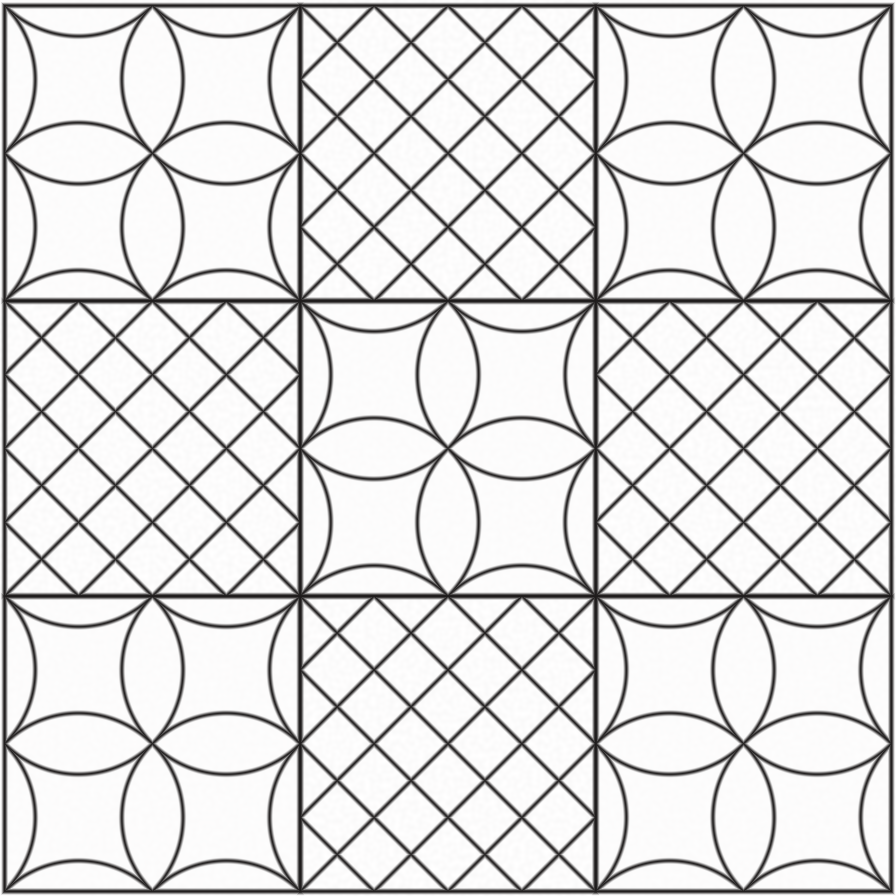
Reproduce this pattern procedurally as a WebGL 2 fragment shader.

```glsl
#version 300 es
precision highp float;
// A three by three checkerboard of line-drawn tiles: quarter-arc petals
// alternate with a diagonal lattice. Each motif is a distance function
// inked with a soft stroke on faintly mottled paper.

uniform vec2 u_resolution;
out vec4 fragColor;

const float TILES = 3.0;
const vec2 BOARD_MIN = vec2(0.0052);
const vec2 BOARD_MAX = vec2(0.9948, 0.9937);
const float MOTIF_WIDTH = 0.0038;
const float JOINT_WIDTH = 0.0054;
const float FRAME_WIDTH = 0.0044;
const float SOFTNESS = 0.0023;
const vec3 PAPER = vec3(0.99, 0.988, 0.988);
const vec3 INK = vec3(0.12, 0.11, 0.11);

vec2 hashGradient(vec2 cell) {
  float h = fract(sin(dot(cell, vec2(127.1, 311.7))) * 4375.85);
  float angle = 6.28319 * h;
  return vec2(cos(angle), sin(angle));
}

float gradientNoise(vec2 p) {
  vec2 i = floor(p);
  vec2 f = p - i;
  vec2 w = f * f * f * (f * (f * 6.0 - 15.0) + 10.0);
  vec2 e = vec2(1.0, 0.0);
  float a = dot(hashGradient(i), f);
  float b = dot(hashGradient(i + e.xy), f - e.xy);
  float c = dot(hashGradient(i + e.yx), f - e.yx);
  float d = dot(hashGradient(i + e.xx), f - e.xx);
  return mix(mix(a, b, w.x), mix(c, d, w.x), w.y);
}

// Ink coverage of a stroke at a given distance from its centre line.
float stroke(float dist, float width, float soft) {
  return 1.0 - smoothstep(0.5 * width - soft, 0.5 * width + soft, dist);
}

// Distance, in tiles, to quarter arcs joining the corners of half-tile cells.
float petalDistance(vec2 local) {
  vec2 q = abs(fract(local * 2.0) - 0.5);
  float radius = sqrt(0.5);
  float sideArc = abs(length(q - vec2(1.0, 0.0)) - radius);
  float endArc = abs(length(q - vec2(0.0, 1.0)) - radius);
  return 0.5 * min(sideArc, endArc);
}

// Distance, in tiles, to two families of diagonals meeting each edge in quarters.
float latticeDistance(vec2 local) {
  vec2 diagonals = 4.0 * vec2(local.x + local.y, local.x - local.y);
  vec2 d = abs(fract(diagonals + 0.5) - 0.5);
  return min(d.x, d.y) / (4.0 * sqrt(2.0));
}

// Straight joints inside the board, thinner strokes around its outside.
float gridInk(vec2 p, float tileSize, float soft) {
  vec2 nearest = clamp(floor(p + 0.5), 0.0, TILES);
  vec2 dist = abs(p - nearest) * tileSize;
  vec2 inner = step(0.5, nearest) * step(nearest, vec2(TILES - 0.5));
  vec2 width = mix(vec2(FRAME_WIDTH), vec2(JOINT_WIDTH), inner);
  vec2 beyond = max(abs(p - 0.5 * TILES) - 0.5 * TILES, 0.0) * tileSize;
  float vertical = stroke(max(dist.x, beyond.y), width.x, soft);
  float horizontal = stroke(max(dist.y, beyond.x), width.y, soft);
  return max(vertical, horizontal);
}

void main() {
  vec2 uv = gl_FragCoord.xy / u_resolution;
  float soft = max(SOFTNESS, 0.7 / min(u_resolution.x, u_resolution.y));

  // Board coordinates: one unit per tile.
  vec2 p = TILES * (uv - BOARD_MIN) / (BOARD_MAX - BOARD_MIN);
  float tileSize = (BOARD_MAX.x - BOARD_MIN.x) / TILES;
  vec2 tile = clamp(floor(p), 0.0, TILES - 1.0);
  vec2 local = p - tile;
  float isLattice = mod(tile.x + tile.y, 2.0);

  // Motif, kept inside the board.
  float dist = mix(petalDistance(local), latticeDistance(local), isLattice);
  vec2 fromCentre = abs(p - 0.5 * TILES);
  float outside = (max(fromCentre.x, fromCentre.y) - 0.5 * TILES) * tileSize;
  float motif = stroke(dist * tileSize, MOTIF_WIDTH, soft);
  motif *= 1.0 - smoothstep(0.0, soft, outside);
  float ink = max(motif, gridInk(p, tileSize, soft));

  // Faint mottling, stronger between the lattice lines.
  float mottle = gradientNoise(uv * 150.0) * mix(0.008, 0.02, isLattice);
  vec3 color = mix(PAPER + mottle, INK, ink);
  fragColor = vec4(clamp(color, 0.0, 1.0), 1.0);
}
```
